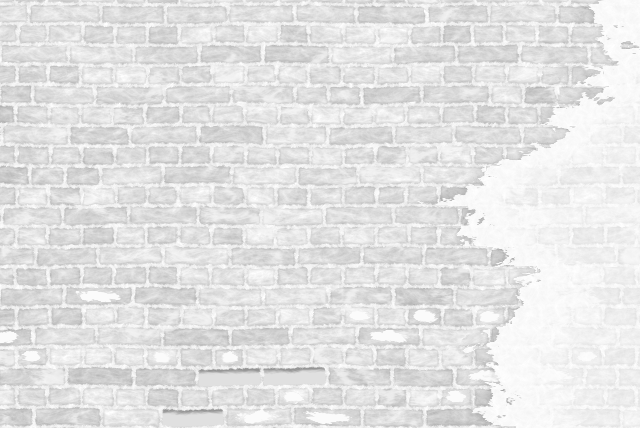
A Shadertoy shader for this texture:

```glsl
// Whitewashed, weathered brick wall with alternating stretcher and header courses.

// Layout, in units of one course height
const float COURSES = 21.24;
const float COURSE_SHIFT = -0.2;
const float STRETCHER = 3.24;
const float JOINT = 0.2;
const float CORNER = 0.08;
const float JOINT_JITTER = 0.12;
const float SPLIT_CHANCE = 0.07;

// Greys
const float BRICK_DARK = 0.815;
const float BRICK_LIGHT = 0.925;
const float MORTAR = 0.945;
const float PLASTER = 0.985;
const float CAVITY = 0.88;
const float SHADOW = 0.58;

// Wear
const float ROUGHNESS = 0.16;
const float SPLOTCH_COURSE = 14.0;
const float SPLOTCH_CHANCE = 0.2;
const float CAVITY_COURSE = 18.0;
const float CAVITY_CHANCE = 0.4;
const float GRAIN_MEAN = 0.46;

struct Brick { vec2 id; vec2 local; vec2 extent; float dist; bool header; };

float hash(vec2 p) {
    vec3 q = fract(vec3(p.xyx) * 0.1031);
    q += dot(q, q.yzx + 33.33);
    return fract((q.x + q.y) * q.z);
}

// Distance to the nearest scattered point
float cellular(vec2 p) {
    vec2 cell = floor(p), f = fract(p);
    float d = 1.0;
    for (int j = -1; j <= 1; j++)
    for (int i = -1; i <= 1; i++) {
        vec2 o = vec2(i, j), c = cell + o;
        vec2 s = o + vec2(hash(c), hash(c + 71.3)) - f;
        d = min(d, dot(s, s));
    }
    return sqrt(d);
}

// Layered cellular noise, bent by sines and centred on zero
float grain(vec2 p) {
    p += 0.25 * sin(p.yx * 2.3 + 1.7 * sin(p * 1.1));
    return 0.5 * cellular(p) + 0.3 * cellular(p * 2.3 + 7.0)
         + 0.2 * cellular(p * 5.1 + 19.0) - GRAIN_MEAN;
}

float jointX(float k, float course, float len, float offset) {
    return (k + JOINT_JITTER * (hash(vec2(k, course)) - 0.5)) * len + offset;
}

// Cross bond: stretcher courses shift by half a brick in turn
Brick findBrick(vec2 p) {
    Brick b;
    float course = floor(p.y);
    b.header = mod(course, 2.0) > 0.5;
    float len = b.header ? STRETCHER * 0.5 : STRETCHER;
    float offset = b.header ? 0.25 * STRETCHER
                 : (0.5 + 0.25 * mod(course, 4.0)) * STRETCHER;
    float k = floor((p.x - offset) / len + 0.5);
    if (p.x < jointX(k, course, len, offset)) k -= 1.0;
    float left = jointX(k, course, len, offset);
    float right = jointX(k + 1.0, course, len, offset);
    b.id = vec2(k, course);
    if (!b.header && hash(b.id + 5.7) < SPLIT_CHANCE) {
        float middle = 0.5 * (left + right);
        if (p.x < middle) right = middle;
        else { left = middle; b.id.x += 0.5; }
    }
    b.local = vec2(p.x - 0.5 * (left + right), fract(p.y) - 0.5);
    b.extent = 0.5 * vec2(right - left - JOINT, 1.0 - JOINT);
    vec2 q = abs(b.local) - b.extent + CORNER;
    b.dist = length(max(q, 0.0)) + min(max(q.x, q.y), 0.0) - CORNER;
    return b;
}

// Ragged left border of the plastered area
float plasterEdge(float y, float course) {
    float edge = mix(30.2, 24.8, smoothstep(1.5, 9.5, y));
    edge -= 1.7 * exp(-0.4 * (y - 10.5) * (y - 10.5));
    edge += 0.6 * sin(y * 0.7 - 8.6);
    return edge + 1.8 * (hash(vec2(course, 3.1)) - 0.5);
}

void mainImage(out vec4 fragColor, in vec2 fragCoord) {
    vec2 p = vec2(fragCoord.x, iResolution.y - fragCoord.y) / iResolution.y * COURSES;
    float px = COURSES / iResolution.y;
    vec2 wall = p + vec2(0.0, COURSE_SHIFT + 0.04 * sin(p.x * 0.55 + p.y * 0.3)
                                           + 0.02 * sin(p.x * 1.7 + p.y));
    Brick b = findBrick(wall);
    float fine = grain(p * 2.6);
    float broad = grain(p * vec2(0.35, 0.5) + 3.0);
    float streak = grain(p * vec2(0.9, 2.2) + 11.0 * hash(b.id));
    float dist = b.dist + ROUGHNESS * fine;

    // Brick faces: own tone, streaks, stains and darker rims
    float face = mix(BRICK_DARK, BRICK_LIGHT, hash(b.id + 0.4));
    face += (b.header ? 0.025 : 0.0) + 0.2 * streak + 0.1 * fine;
    face -= 0.03 * (1.0 - smoothstep(0.0, 4.0, p.x));
    face -= 0.07 * smoothstep(-0.12, 0.0, dist);
    face = mix(face, 0.955, 0.7 * smoothstep(0.04, 0.24, broad + 0.3 * streak));

    // White splotches on the lower courses
    float blob = length(b.local / (b.extent * vec2(0.65, 0.7))) + 1.6 * streak;
    float splotched = step(SPLOTCH_COURSE, b.id.y) * step(hash(b.id + 9.2), SPLOTCH_CHANCE);
    face = mix(face, PLASTER, splotched * (1.0 - smoothstep(0.75, 1.0, blob)));

    // Missing bricks, shaded under the course above
    bool missing = b.id.y >= CAVITY_COURSE && !b.header && p.x > 8.0 && p.x < 24.0
                && hash(b.id + 2.6) < CAVITY_CHANCE;
    if (missing) {
        float depth = b.local.y + b.extent.y + 0.2 * streak;
        face = mix(SHADOW, CAVITY, smoothstep(0.02, 0.26, depth));
    }

    // Mortar with a thin shadow line beneath each brick
    float mortar = MORTAR + 0.16 * fine;
    mortar -= 0.09 * (1.0 - smoothstep(0.0, 0.09, dist)) * step(0.0, b.local.y);
    float tone = mix(face, mortar, smoothstep(-px, px, dist));

    // Plaster: opaque at its broken border, thinner further right
    float inside = p.x - plasterEdge(p.y, b.id.y) + 4.0 * broad + 2.0 * streak;
    float crumble = smoothstep(-0.9, -0.1, inside) * (1.0 - smoothstep(0.0, 0.2, inside));
    tone -= crumble * (0.07 + 0.3 * max(fine, 0.0));
    float cover = mix(0.96, 0.6, smoothstep(1.8, 4.0, inside + 3.0 * streak));
    tone = mix(tone, PLASTER + 0.05 * fine, cover * smoothstep(-px, 0.15 + px, inside));

    fragColor = vec4(vec3(clamp(tone, 0.0, 1.0)), 1.0);
}
```
